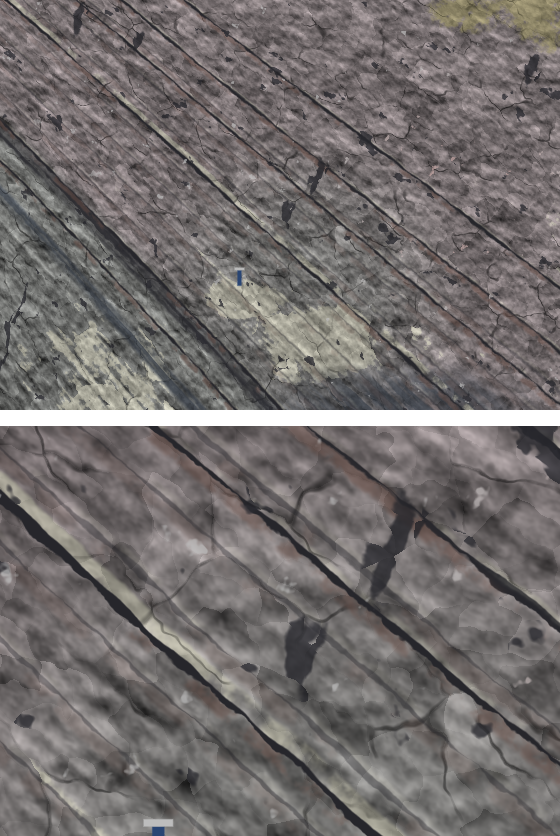
Top, the full canvas; bottom, a detail of the centre.
This texture is drawn by a WebGL 2 fragment shader. Its source:

```glsl
#version 300 es
precision highp float;
// Tilted beds of purple-grey rock, fanning slightly and cut by thin joints.
// Noise and tilted cells in bed coordinates give angular relief and laminae,
// with pale slabs, lichen and mineral flecks on top.
#define DIP .716
#define FAN .25
#define RELIEF .34
#define FACET_TONE .11
#define LAMINA_TONE .13
#define CRACK_DEPTH .45
#define JOINT_WIDTH .0022
#define BASE_TONE .465
uniform vec2 u_resolution;
out vec4 outColor;

const vec3 WINE = vec3(1.02, .95, .96), SLATE = vec3(.98, .99, .97);
const vec3 SHADOW = vec3(.15, .15, .17), DEEP_BLUE = vec3(.2, .22, .25);
const vec3 RUST = vec3(.4, .3, .27), CREAM = vec3(.74, .73, .66);
const vec3 PINK = vec3(.78, .66, .65), LICHEN = vec3(.57, .54, .38);
// Heights of the main joints across the beds
const float JOINTS[6] = float[6](.425, .5, .757, .884, .962, 1.067);
// Hollows: centre and half length
const vec3 HOLLOWS[6] = vec3[6](vec3(.19, .95, .05), vec3(.34, .9, .03),
  vec3(.77, .56, .045), vec3(.7, .475, .04), vec3(1.3, .83, .045), vec3(.03, .2, .13));

vec2 hash2(vec2 p) {
  vec3 h = fract(p.xyx * vec3(.1031, .103, .0973));
  h += dot(h, h.yzx + 33.33);
  return fract((h.xx + h.yz) * h.zy);
}
float corner(vec2 i, vec2 f, vec2 o) { return dot(hash2(i + o) * 2. - 1., f - o); }
float gnoise(vec2 p) {
  vec2 i = floor(p), f = p - i, u = f * f * (3. - 2. * f);
  return 1.4 * mix(mix(corner(i, f, vec2(0)), corner(i, f, vec2(1, 0)), u.x),
    mix(corner(i, f, vec2(0, 1)), corner(i, f, vec2(1)), u.x), u.y);
}
float fbm(vec2 p) {
  float sum = 0., amp = .6;
  for (int i = 0; i < 4; i++, amp *= .6) {
    sum += amp * gnoise(p);
    p = mat2(1.6, 1.2, -1.2, 1.6) * p + 7.3;
  }
  return sum;
}
// Gap to the nearest cell border, and the tone of a tilted facet
vec2 fracture(vec2 p) {
  vec2 id, toCell;
  float near = 9., next = 9.;
  for (int k = 0; k < 9; k++) {
    vec2 c = floor(p) + vec2(k % 3 - 1, k / 3 - 1), o = c + hash2(c) - p;
    float d = length(o);
    next = min(next, max(d, near));
    if (d < near) { near = d; id = c; toCell = o; }
  }
  vec2 tilt = hash2(id + 41.) - .5;
  return vec2(next - near, tilt.x + 1.2 * dot(tilt, toCell));
}
float band(float x, float lo, float hi, float soft) {
  return smoothstep(lo - soft, lo + soft, x) * (1. - smoothstep(hi - soft, hi + soft, x));
}
float blob(vec2 p, vec2 centre, vec2 radius) {
  return 1. - smoothstep(.3, 1.2, length((p - centre) / radius));
}
float box(vec2 p, vec2 size, float px) {
  p = abs(p) - size;
  return 1. - smoothstep(-px, px, max(p.x, p.y));
}

void main() {
  float px = 1. / u_resolution.y;
  vec2 p = gl_FragCoord.xy * px;
  float rough = fbm(p * 9.), fine = fbm(p * 42. + 5.);
  vec2 warp = vec2(rough, fbm(p * 11. + 23.));
  // Bed coordinates: x along the dip, y across the beds
  vec2 bed = mat2(cos(DIP), sin(DIP), -sin(DIP), cos(DIP)) * p;
  bed.y += FAN * max(.82 - bed.y, -.26) * bed.x + .004 * rough + .003 * fine;
  // Lit relief, facets and laminae
  vec2 grain = bed * vec2(20, 32);
  vec2 block = fracture(bed * vec2(9, 17) + warp * .4);
  vec2 chip = fracture(bed * vec2(27, 40) + warp * .8);
  float tone = BASE_TONE + RELIEF * (fbm(grain) - fbm(grain + vec2(-.14, .22)));
  tone += FACET_TONE * (.8 * block.y + chip.y) + .05 * rough + .11 * fine;
  float lamina = gnoise(bed * vec2(2, 62)) + .7 * gnoise(bed * vec2(4, 135));
  tone += LAMINA_TONE * lamina * (1. - .7 * smoothstep(.7, .86, bed.y));
  float cracks = (1. - smoothstep(.01, .06, block.x)) * smoothstep(-.1, .3, warp.y + .4 * fine);
  tone *= 1. - CRACK_DEPTH * cracks;
  float wine = smoothstep(.46, .54, bed.y) * (1. - .8 * blob(p, vec2(.72, .25), vec2(.4)));
  vec3 col = tone * mix(SLATE, WINE, wine);
  // Pale broken slabs near the foot
  float slab = max(blob(p, vec2(.6, .27), vec2(.15, .05)), blob(p, vec2(.79, .17), vec2(.2, .12)));
  slab = max(slab, .5 * blob(p, vec2(.22, .08), vec2(.28, .19)));
  slab = smoothstep(.4, .55, slab + .45 * rough + .35 * fine + .5 * block.y + .3 * lamina);
  col = mix(col, CREAM * (.4 + 1.1 * tone), .75 * slab * smoothstep(.6, .4, p.y));
  // Streaked shade bands and wet foot
  float streak = smoothstep(-.35, .25, lamina + .3 * fine);
  col = mix(col, SHADOW, band(bed.y, .465, .502, .006) * mix(.35, .9, streak));
  float wet = max(band(bed.y, .345, .378, .006), blob(p, vec2(.98, 0), vec2(.36, .12)));
  col = mix(col, DEEP_BLUE * (.6 + tone), wet * mix(.3, .85, streak));
  // Joints: pale ledge, rusty face and interrupted shadow line
  for (int i = 0; i < 14; i++) {
    float k = float(i), strength = i < 6 ? 1. : .4;
    float d = bed.y - (i < 6 ? JOINTS[i] : .555 + .058 * (k - 6.));
    float vary = gnoise(vec2(bed.x * 8., k * 13.7)) + .7 * gnoise(vec2(bed.x * 37., k * 13.7));
    float ledge = band(d, .002, i == 2 ? .015 : .007, .002) * smoothstep(-.3, .2, vary + .6 * fine);
    col = mix(col, CREAM * (.4 + tone), (i == 2 ? .8 : .45) * strength * ledge);
    col = mix(col, RUST, .5 * strength * band(d, -.012, 0., .003) * smoothstep(-.3, .3, fine - vary));
    float width = JOINT_WIDTH * (1. + 1.4 * vary + .8 * fine) * (.5 + .5 * strength);
    col = mix(col, SHADOW, strength * (1. - smoothstep(width - px, width + px, abs(d))));
  }
  // Notches and hollows of fallen blocks
  float notch = smoothstep(.38, .48, fbm(bed * vec2(15, 24) + 31.) + .25 * chip.y);
  for (int i = 0; i < 6; i++) {
    vec3 h = HOLLOWS[i];
    vec2 o = p - h.xy + .02 * warp + .014 * vec2(chip.y, block.y);
    float reach = length(vec2(o.x - .3 * o.y, o.y) / vec2(i < 5 ? .007 + .1 * h.z : .007, h.z));
    notch = max(notch, 1. - smoothstep(.75, 1.05, reach + .4 * fine));
  }
  col = mix(col, SHADOW * (.7 + .8 * tone), .8 * notch);
  // Quartz flecks, pink stains and lichen
  float fleck = smoothstep(.42, .55, fbm(p * 27. + 61.) + .2 * warp.y);
  vec3 mineral = mix(vec3(.74), PINK, blob(p, vec2(1.12, .54), vec2(.3)));
  col = mix(col, mineral, .7 * fleck * smoothstep(.45, .65, bed.y));
  float moss = max(blob(p, vec2(1.14, .97), vec2(.13, .07)), blob(p, vec2(1.37, 1), vec2(.22, .17)));
  moss = smoothstep(.4, .8, moss * (.9 + rough + .8 * fine));
  col = mix(col, LICHEN * (.5 + tone), .75 * moss);
  // Small hammer for scale
  vec2 tool = p - vec2(.584, .322);
  col = mix(col, vec3(.16, .27, .45), box(tool, vec2(.005, .019), px));
  col = mix(col, vec3(.74), box(tool - vec2(0, .022), vec2(.012, .003), px));
  outColor = vec4(clamp(col, 0., 1.), 1);
}
```
